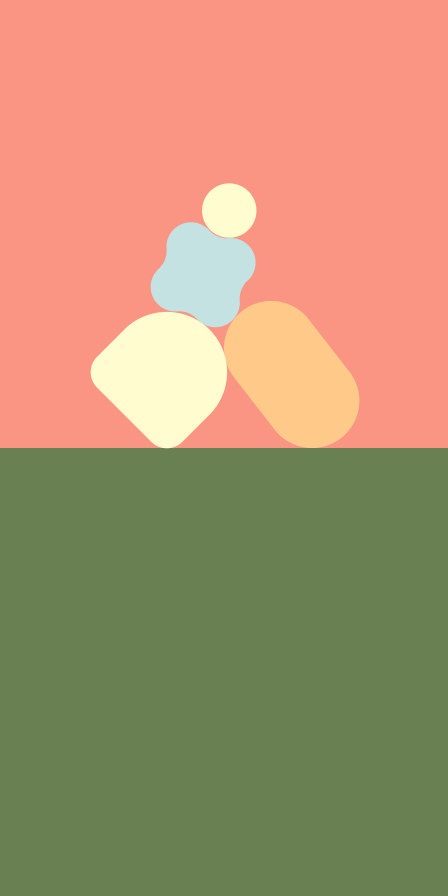
Give the GLSL for this background, as a Shadertoy shader.

```glsl
#define CORAL  vec3(0.98, 0.585, 0.515)
#define MOSS   vec3(0.41, 0.505, 0.32)
#define CREAM  vec3(1.0, 0.99, 0.815)
#define APRICOT vec3(1.0, 0.79, 0.54)
#define ICE    vec3(0.77, 0.887, 0.885)
#define BLOB_TILT 0.41
#define LOBE_REACH 0.068
#define LOBE_RADIUS 0.0547
#define PEBBLE_HALF 0.1345
#define PEBBLE_CORNER 0.049

mat2 rotation(float angle) {
    float c = cos(angle), s = sin(angle);
    return mat2(c, -s, s, c);
}

float circleDistance(vec2 p, float radius) {
    return length(p) - radius;
}

float capsuleDistance(vec2 p, vec2 a, vec2 b, float radius) {
    vec2 pa = p - a, ba = b - a;
    float t = clamp(dot(pa, ba) / dot(ba, ba), 0.0, 1.0);
    return length(pa - t * ba) - radius;
}

// Square on its corner: fully round toward the upper right, tighter below
float pebbleDistance(vec2 p) {
    vec2 q = rotation(radians(45.0)) * p;
    float radius = p.x + p.y > 0.0 ? PEBBLE_HALF : PEBBLE_CORNER;
    vec2 d = abs(q) - PEBBLE_HALF + radius;
    return length(max(d, 0.0)) + min(max(d.x, d.y), 0.0) - radius;
}

// Four round lobes joined by concave arcs, folded into one wedge
float blobDistance(vec2 p) {
    vec2 q = abs(rotation(BLOB_TILT) * p);
    if (q.y > q.x) q = q.yx;

    float halfGap = LOBE_REACH * sqrt(0.5);
    float notchDepth = sqrt(4.0 * LOBE_RADIUS * LOBE_RADIUS - halfGap * halfGap);
    vec2 lobe = vec2(LOBE_REACH, 0.0);
    vec2 notch = vec2((halfGap + notchDepth) * sqrt(0.5));

    vec2 axis = notch - lobe, fromLobe = q - lobe;
    bool inNotch = axis.x * fromLobe.y > axis.y * fromLobe.x;
    float outer = length(q) - LOBE_REACH - LOBE_RADIUS;
    return inNotch ? max(LOBE_RADIUS - length(q - notch), outer)
                   : length(fromLobe) - LOBE_RADIUS;
}

void paint(inout vec3 color, vec3 ink, float dist, float pixel) {
    color = mix(color, ink, clamp(0.5 - dist / pixel, 0.0, 1.0));
}

void mainImage(out vec4 fragColor, in vec2 fragCoord) {
    // Canvas width is one unit; the horizon lies at y = 0
    vec2 p = (fragCoord - 0.5 * iResolution.xy) / iResolution.x;
    float pixel = 1.0 / iResolution.x;

    // Sky and ground
    vec3 color = CORAL;
    paint(color, MOSS, p.y, pixel);

    // Balanced stones
    paint(color, APRICOT,
          capsuleDistance(p, vec2(0.1055, 0.2227), vec2(0.1966, 0.1055), 0.1055), pixel);
    paint(color, ICE, blobDistance(p - vec2(-0.0466, 0.3867)), pixel);
    paint(color, CREAM, pebbleDistance(p - vec2(-0.1276, 0.1693)), pixel);
    paint(color, CREAM, circleDistance(p - vec2(0.0117, 0.53), 0.0607), pixel);

    fragColor = vec4(color, 1.0);
}
```
